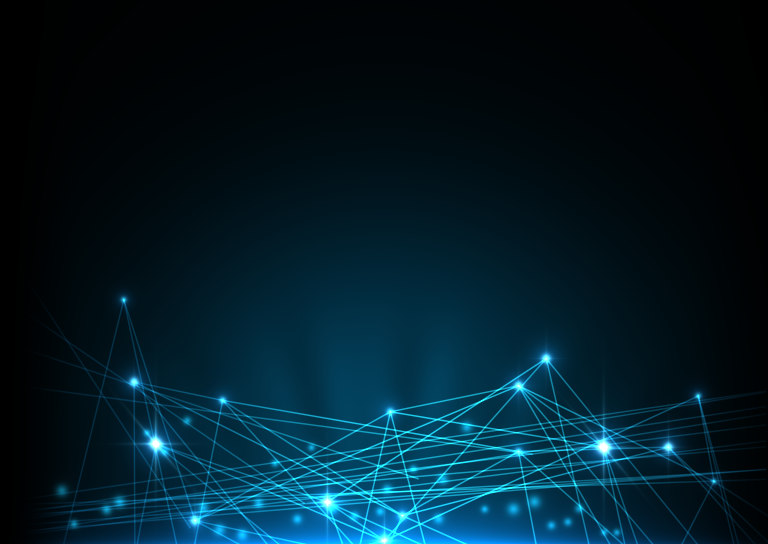
A WebGL 2 fragment shader for this background:

```glsl
#version 300 es
precision highp float;

uniform vec2 u_resolution;
out vec4 fragColor;

#define HUBS 16
#define DOTS 30
#define STRANDS 11
#define LINE_WIDTH 0.0016
#define LINE_GAIN 0.85
#define BASE_GLOW 0.9
#define DEEP_BLUE vec3(0.008, 0.235, 0.335)
#define FLOOR_BLUE vec3(0.02, 0.46, 0.86)
#define CYAN vec3(0.16, 0.82, 0.86)
#define AZURE vec3(0.05, 0.42, 0.72)

// Main nodes of the web: position and strength
const vec3 hubs[HUBS] = vec3[HUBS](
    vec3(0.228, 0.449, 0.16), vec3(0.247, 0.298, 0.55),
    vec3(0.287, 0.184, 1.00), vec3(0.359, 0.043, 0.60),
    vec3(0.410, 0.264, 0.32), vec3(0.603, 0.077, 0.85),
    vec3(0.719, 0.243, 0.38), vec3(0.741, 0.052, 0.48),
    vec3(0.708, 0.006, 0.75), vec3(0.955, 0.291, 0.55),
    vec3(0.955, 0.170, 0.35), vec3(1.006, 0.341, 0.58),
    vec3(1.112, 0.178, 1.10), vec3(1.231, 0.178, 0.62),
    vec3(1.286, 0.272, 0.22), vec3(1.315, 0.115, 0.15));

float hash(float n) {
    return fract(sin(n * 12.9898 + 4.137) * 43758.5453);
}

float bell(float x, float width) {
    return exp(-x * x / (width * width));
}

// Antialiased thin segment, at constant energy for any pixel size
float segment(vec2 p, vec2 a, vec2 b) {
    vec2 ab = b - a;
    float t = clamp(dot(p - a, ab) / dot(ab, ab), 0.0, 1.0);
    float pixel = 1.0 / u_resolution.y;
    float edge = 0.5 * LINE_WIDTH + pixel;
    float d = length(p - a - ab * t);
    return (1.0 - smoothstep(0.0, edge, d)) * min(1.0, 1.6 * LINE_WIDTH / edge);
}

// Narrow flare along the y axis of q
float ray(vec2 q, float reach) {
    return exp(-abs(q.x) / 0.0022 - abs(q.y) / reach);
}

vec3 star(vec2 q, float power) {
    float d = length(q);
    float core = bell(d, 0.004 + 0.006 * power);
    float halo = exp(-d / (0.006 + 0.012 * power));
    float sparkle = smoothstep(0.4, 1.0, power);
    float cross = ray(q, 0.034 * power) + ray(q.yx, 0.022 * power);
    vec2 tilted = vec2(0.77 * q.x + 0.64 * q.y, 0.64 * q.x - 0.77 * q.y);
    cross += 0.7 * smoothstep(0.85, 1.0, power) * ray(tilted, 0.035);
    vec3 light = AZURE * halo * (0.6 + 0.6 * power);
    light += mix(CYAN, vec3(0.85, 1.0, 1.0), power) * core * (0.45 + 0.6 * power);
    return light + vec3(0.4, 0.85, 1.0) * cross * sparkle;
}

vec3 backdrop(vec2 p, float dx) {
    // Tall soft glow with faint beams rising from the floor
    float glow = bell(p.y - 0.22, 0.40) * bell(dx, 0.46);
    float angle = dx / (p.y + 0.35);
    float beams = 0.13 * cos(angle * 24.0 + 2.0) + 0.06 * cos(angle * 43.0);
    glow *= 1.0 + beams * bell(p.y - 0.27, 0.13) * bell(dx, 0.4);
    vec3 light = DEEP_BLUE * glow + vec3(0.0, 0.008, 0.012) * bell(dx, 0.6);
    // Bright horizon
    float horizon = exp(-p.y / 0.045) * bell(dx, 0.40);
    horizon += 0.4 * exp(-p.y / 0.008) * bell(dx, 0.55);
    return light + FLOOR_BLUE * BASE_GLOW * horizon;
}

float web(vec2 p) {
    float lines = 0.0;
    for (int i = 0; i < HUBS; i++) {
        vec2 a = hubs[i].xy;
        float seed = float(i);
        // Links to near and far hubs
        if (i < 11) lines += 0.7 * segment(p, a, hubs[i + 3].xy);
        if (i > 0 && i < 10) lines += 0.85 * segment(p, a, hubs[i + 6].xy);
        // Fans running down past the floor
        for (float k = 0.0; k < 2.0; k++) {
            float shift = 0.42 * hash(seed * 2.7 + k * 9.1) - 0.12;
            lines += 0.7 * segment(p, a, vec2(a.x + shift, -0.02));
        }
    }
    lines += 0.8 * segment(p, hubs[14].xy, hubs[15].xy);
    // Long shallow strands, and steeper ones entering from the left
    for (float i = 0.0; i < float(STRANDS); i++) {
        vec2 left = vec2(0.02, 0.01 + 0.09 * hash(i + 31.0));
        vec2 right = vec2(1.41, 0.03 + 0.27 * hash(i + 57.0));
        lines += 0.6 * segment(p, left, right);
    }
    for (float i = 0.0; i < 4.0; i++) {
        vec2 left = vec2(0.04, 0.50 - 0.07 * i);
        vec2 right = vec2(0.35 + 0.21 * i, 0.03 + 0.045 * i);
        lines += 0.6 * segment(p, left, right);
    }
    return lines;
}

void main() {
    vec2 p = gl_FragCoord.xy / u_resolution.y;
    float aspect = u_resolution.x / u_resolution.y;
    p.x *= 1.4144 / aspect;
    float dx = p.x - 0.707;
    vec3 color = backdrop(p, dx);

    // Lines turn from cyan to dim blue toward the sides
    float center = bell(dx - 0.08, 0.50);
    float fade = mix(0.2, 1.0, center) * smoothstep(0.0, 0.12, p.x);
    color += mix(AZURE, CYAN, center) * web(p) * fade * LINE_GAIN;

    // Small scattered nodes
    for (float i = 0.0; i < float(DOTS); i++) {
        float x = 0.1 + 1.07 * (i + hash(i + 3.0)) / float(DOTS);
        float y = 0.015 + 0.22 * pow(hash(i + 71.0), 1.4);
        float size = 0.006 + 0.005 * hash(i + 19.0);
        float d = length(p - vec2(x, y));
        color += vec3(0.06, 0.52, 0.65) * (0.7 * bell(d, size) + 0.25 * exp(-d / size));
    }
    for (int i = 0; i < HUBS; i++) color += star(p - hubs[i].xy, hubs[i].z);

    // Dark side margins
    color *= smoothstep(0.0, 0.16, p.x) * mix(1.0, smoothstep(1.46, 1.25, p.x), 0.7);
    fragColor = vec4(clamp(color, 0.0, 1.0), 1.0);
}
```
